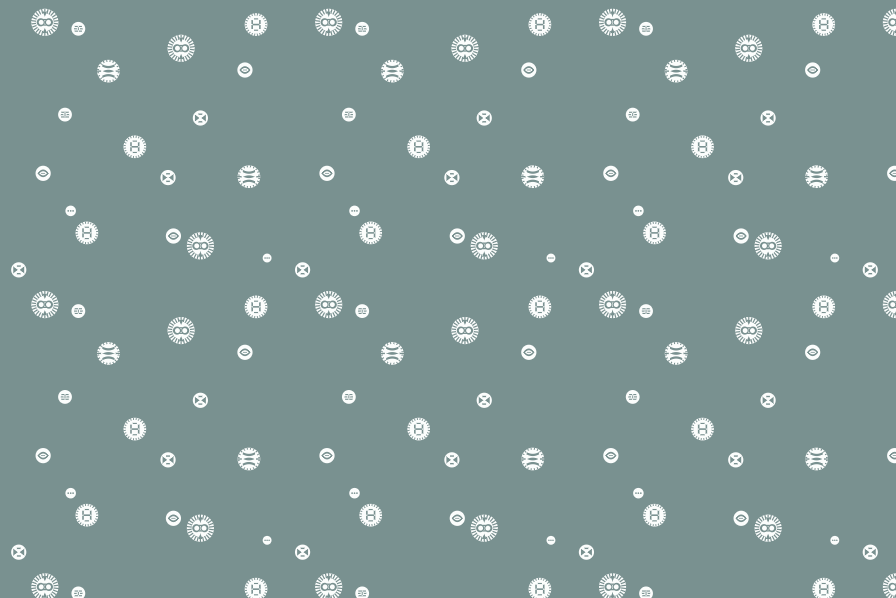
A Shadertoy shader for this pattern:

```glsl
// Scattered white medallions on a flat grey-green ground, in a repeating tile.
// Each tile holds eighteen discs of seven kinds; every kind is a disc with
// mirrored cut-outs (rays, bars, lenses, wedges) built from distance functions.

const vec2 CANVAS = vec2(768.0, 512.0);   // layout units across and down
const vec2 TILE = vec2(243.3, 241.7);     // size of one repeat
const vec3 GROUND = vec3(0.475, 0.568, 0.565);
const vec3 INK = vec3(0.985, 0.992, 0.99);
const float TAU = 6.2831853;
const int COUNT = 18;

// Centres as fractions of the tile, from its top left, grouped by kind
const vec2 CENTRES[COUNT] = vec2[COUNT](
    vec2(.158, .079), vec2(.638, .171), vec2(.706, .871),
    vec2(.902, .087), vec2(.475, .520), vec2(.306, .825),
    vec2(.863, .248), vec2(.152, .614), vec2(.611, .836),
    vec2(.706, .418), vec2(.592, .629), vec2(.066, .956),
    vec2(.382, .252), vec2(.877, .626),
    vec2(.276, .102), vec2(.229, .406),
    vec2(.249, .747), vec2(.941, .914));

const float RADII[7] = float[7](11.6, 9.7, 6.5, 6.5, 9.7, 5.9, 4.5);

float box(vec2 p, vec2 centre, vec2 halfSize) {
    vec2 d = abs(p - centre) - halfSize;
    return max(d.x, d.y);
}

float lens(vec2 p, vec2 halfSize) {
    float x = p.x / halfSize.x;
    return abs(p.y) - halfSize.y * (1.0 - x * x);
}

// Narrow radial gaps running outwards from an inner radius
float rayGaps(vec2 p, float count, float inner, float halfWidth) {
    float r = length(p);
    float turn = fract(atan(p.y, p.x) * count / TAU) - 0.5;
    return max(abs(turn) * TAU / count * r - halfWidth, inner - r);
}

// Sunburst with side crescents, a boxed centre and triangles above and below
float sunburst(vec2 p, vec2 m) {
    float cut = rayGaps(p, 26.0, 0.66, 0.045);
    float crescent = max(length(m - vec2(0.3, 0.0)) - 0.3, 0.18 - length(m - vec2(0.27, 0.0)));
    float triangle = max(abs(m.x) - 0.45 * (m.y - 0.42), m.y - 0.8);
    cut = min(cut, min(crescent, triangle));
    return min(cut, box(m, vec2(0.0, 0.2), vec2(0.16, 0.05)));
}

// Barred disc: uprights joined by a thin bar, with a lightly notched rim
float barred(vec2 p, vec2 m) {
    float cut = rayGaps(p, 24.0, 0.82, 0.04);
    cut = min(cut, box(m, vec2(0.34, 0.22), vec2(0.07, 0.17)));
    cut = min(cut, box(m, vec2(0.0), vec2(0.3, 0.07)));
    return min(cut, box(m, vec2(0.0, 0.5), vec2(0.18, 0.05)));
}

// Eye: dark lens around a pale lens with a slit
float eye(vec2 m) {
    float rim = max(lens(m, vec2(0.74, 0.5)), -lens(m, vec2(0.5, 0.27)));
    return min(rim, box(m, vec2(0.0), vec2(0.25, 0.05)));
}

// Hourglass: wedges from both sides and a small gap above and below
float hourglass(vec2 m) {
    float wedge = max(m.y - 0.75 * (m.x - 0.12), m.x - 0.72);
    return min(wedge, box(m, vec2(0.0, 0.5), vec2(0.24, 0.09)));
}

// Bowed disc: curved bands above and below a central bar, notched sides
float bowed(vec2 p, vec2 m) {
    float cut = rayGaps(p, 20.0, 0.84, 0.045);
    float band = max(abs(m.y - 0.36 - 0.5 * m.x * m.x) - 0.1, m.x - 0.54);
    cut = min(cut, min(band, lens(m, vec2(0.5, 0.12))));
    return min(cut, box(m, vec2(0.85, 0.0), vec2(0.2, 0.06)));
}

// Button: short paired bars with a central upright
float button(vec2 m) {
    float bars = box(m, vec2(0.3, 0.34), vec2(0.22, 0.08));
    return min(bars, min(box(m, vec2(0.42, 0.0), vec2(0.18, 0.08)),
                         box(m, vec2(0.0), vec2(0.07, 0.2))));
}

// Bead: a row of three dots
float bead(vec2 m) {
    return min(length(m), length(m - vec2(0.46, 0.0))) - 0.15;
}

// Signed distance to the inked part of a medallion of unit radius
float medallion(vec2 p, int kind) {
    vec2 m = abs(p);
    float cut = kind == 0 ? sunburst(p, m) : kind == 1 ? barred(p, m)
              : kind == 2 ? eye(m) : kind == 3 ? hourglass(m)
              : kind == 4 ? bowed(p, m) : kind == 5 ? button(m) : bead(m);
    return max(length(p) - 1.0, -cut);
}

void mainImage(out vec4 fragColor, in vec2 fragCoord) {
    vec2 uv = fragCoord / iResolution.xy;
    vec2 place = vec2(uv.x, 1.0 - uv.y) * CANVAS / TILE;
    float pixel = CANVAS.y / iResolution.y;
    float ink = 0.0;
    for (int i = 0; i < COUNT; i++) {
        // Four kinds come in threes, the remaining three in pairs
        int kind = i < 12 ? i / 3 : 4 + (i - 12) / 2;
        float radius = RADII[kind] * (i == COUNT - 1 ? 0.84 : 1.0);
        vec2 p = (fract(place - CENTRES[i] + 0.5) - 0.5) * TILE / radius;
        if (dot(p, p) > 2.0) continue;
        ink = max(ink, clamp(0.5 - medallion(p, kind) * radius / pixel, 0.0, 1.0));
    }
    fragColor = vec4(mix(GROUND, INK, ink), 1.0);
}
```
